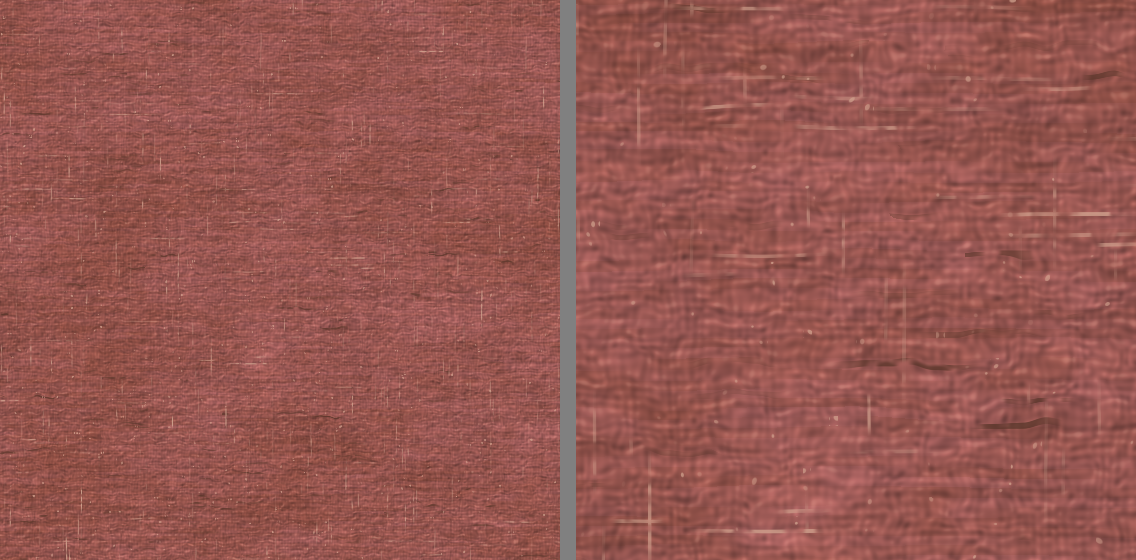
Left: the whole. Right: its middle third, enlarged.
Write a Shadertoy shader that draws this texture.

```glsl
// Woven red linen: a fine grid of warp and weft threads with embossed grain,
// streaky rust and rose dye, ragged dark weft streaks and pale beaded slubs.
// Built from value noise, per-thread hashed dashes and a height difference.

#define WEAVE vec2(190.0, 170.0)
#define RUST vec3(0.550, 0.304, 0.262)
#define ROSE vec3(0.620, 0.358, 0.350)
#define DARK_THREAD vec3(0.35, 0.21, 0.165)
#define PALE_THREAD vec3(0.82, 0.64, 0.56)
#define STREAK_CONTRAST 0.21
#define GRAIN_CONTRAST 0.20
#define RELIEF 0.25
#define WARP_SLUBS 0.16
#define WEFT_SLUBS 0.065
#define DARK_DASHES 0.18
#define SPECKS 0.03

const float TAU = 6.28319;

float hash(vec2 p) {
    return fract(sin(dot(p, vec2(127.1, 311.7))) * 43758.55);
}

float noise(vec2 p) {
    vec2 i = floor(p), f = fract(p);
    f = f * f * (3.0 - 2.0 * f);
    float low = mix(hash(i), hash(i + vec2(1, 0)), f.x);
    float high = mix(hash(i + vec2(0, 1)), hash(i + vec2(1, 1)), f.x);
    return mix(low, high, f.y);
}

float fbm(vec2 p) {
    float sum = 0.0, amp = 0.5;
    for (int i = 0; i < 4; i++) {
        sum += amp * noise(p);
        p = p * 2.03 + 17.3;
        amp *= 0.5;
    }
    return sum / 0.9375;
}

// Height of the cloth: rounded threads plus irregular yarn lumps
float clothHeight(vec2 p) {
    vec2 threads = cos(TAU * p * WEAVE);
    float lumps = noise(p * vec2(120.0, 165.0) + 31.0);
    float fibres = noise(p * vec2(230.0, 250.0) + 63.0);
    return lumps + 0.45 * fibres - 0.10 * threads.y - 0.07 * threads.x;
}

// Tapered dashes lying on randomly chosen threads.
// p.x runs along the thread in dash cells, p.y counts threads.
float dashes(vec2 p, float density, float halfWidth, float soft, float seed) {
    float thread = floor(p.y);
    float along = p.x + 9.0 * hash(vec2(thread, seed));
    vec2 id = vec2(floor(along), thread + seed);
    float present = step(hash(id), density);
    float halfLength = mix(0.10, 0.48, hash(id + 5.7));
    float middle = mix(halfLength, 1.0 - halfLength, hash(id + 11.3));
    float reach = abs(fract(along) - middle) / halfLength;
    float ends = 1.0 - smoothstep(0.4, 1.0, reach);
    float across = abs(fract(p.y) - 0.5);
    float body = 1.0 - smoothstep(halfWidth - soft, halfWidth + soft, across);
    float strength = hash(id + 23.9);
    return present * ends * body * mix(0.25, 1.0, strength * strength);
}

void mainImage(out vec4 fragColor, in vec2 fragCoord) {
    vec2 uv = fragCoord / iResolution.y;
    vec2 soft = clamp(0.5 * WEAVE / iResolution.y, 0.05, 0.22);

    // Wander of the threads: slow drift for the yarn, crinkle for the relief
    vec2 drift = vec2(noise(uv * vec2(50.0, 16.0)), noise(uv * vec2(18.0, 50.0) + 40.0));
    vec2 crinkle = vec2(noise(uv * 75.0 + 21.0), noise(uv * 75.0 + 84.0));
    vec2 p = uv + (drift - 0.5) * vec2(0.0020, 0.0034);
    vec2 q = p + (crinkle - 0.5) * vec2(0.0050, 0.0050);
    vec2 cell = p * WEAVE;
    float row = floor(cell.y);

    // Dye: soft clouds mixed with rows of differing yarn
    float cloud = fbm(uv * vec2(6.0, 9.0) + 3.0);
    float yarn = noise(vec2(p.x * 18.0 + 60.0 * hash(vec2(row, 2.0)), row * 0.8));
    float mottle = noise(q * vec2(55.0, 75.0) + 5.0);
    float tint = 0.5 + 1.2 * (cloud - 0.5) + 0.6 * (yarn - 0.5) + 0.4 * (mottle - 0.5);
    vec3 color = mix(RUST, ROSE, clamp(tint, 0.0, 1.0));

    // Tone: weft streaks, faint warp streaks, fine grain and embossed relief
    float streak = 0.50 * noise(vec2(p.x * 13.0, p.y * 150.0) + 7.0)
                 + 0.35 * noise(vec2(p.x * 42.0, p.y * 175.0) + 70.0)
                 + 0.30 * noise(vec2(p.x * 180.0, p.y * 14.0) + 33.0);
    float grain = noise(q * vec2(260.0, 270.0) + 90.0);
    vec2 lightStep = vec2(-0.0013, 0.0022);
    float relief = clothHeight(q) - clothHeight(q + lightStep);
    color *= 1.0 + STREAK_CONTRAST * (streak - 0.575)
                 + GRAIN_CONTRAST * (grain - 0.5) + RELIEF * relief;
    color = mix(color, PALE_THREAD, 0.22 * smoothstep(0.15, 0.8, relief));

    // Ragged dark weft streaks, denser inside the rust clouds
    float broken = noise(q * vec2(100.0, 190.0) + 12.0);
    float darkDensity = DARK_DASHES * mix(1.5, 0.5, smoothstep(0.3, 0.7, cloud));
    float dark = dashes(vec2(p.x * 10.0, q.y * WEAVE.y), darkDensity, 0.26, soft.y, 3.0);
    color = mix(color, DARK_THREAD, 0.85 * dark * smoothstep(0.15, 0.6, broken));

    // Pale slubs along warp and weft, beaded where the yarn dips under
    float warp = dashes(vec2(p.y * 10.0, cell.x), WARP_SLUBS, 0.19, soft.x, 19.0);
    float weft = dashes(vec2(p.x * 8.0, cell.y), WEFT_SLUBS, 0.19, soft.y, 47.0);
    float beads = mix(0.12, 1.0, smoothstep(0.25, 0.75, noise(p * 165.0 + 55.0)));
    color = mix(color, PALE_THREAD, 0.90 * max(warp, weft) * beads);

    // Small pale specks on single stitches
    vec2 stitch = floor(cell);
    float speckSize = 0.16 + 0.16 * hash(stitch + 8.1);
    vec2 offset = fract(q * WEAVE - stitch) - 0.5;
    float fleck = 1.0 - smoothstep(speckSize - 0.12, speckSize + soft.x, length(offset));
    fleck *= step(hash(stitch + 2.6), SPECKS) * hash(stitch + 4.4);
    color = mix(color, PALE_THREAD, 0.8 * fleck);

    fragColor = vec4(clamp(color, 0.0, 1.0), 1.0);
}
```
